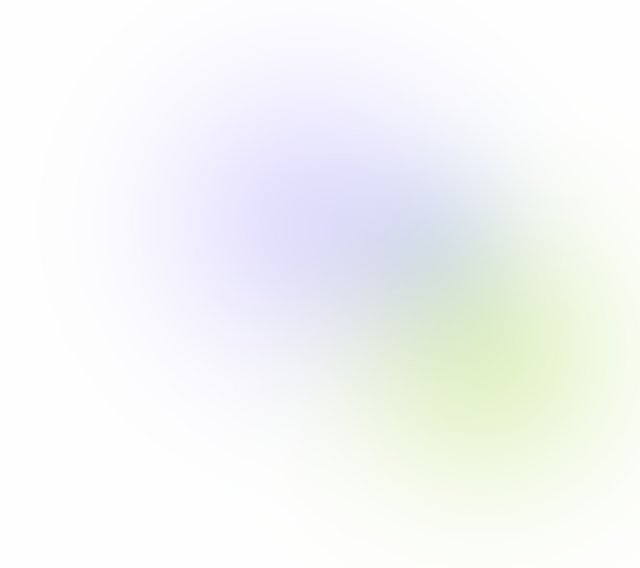
Reproduce this background procedurally as a Shadertoy shader.

```glsl
// A white page with soft violet, blue and lime glows that overlap.
// Each glow is a Gaussian falloff that absorbs some light from the page;
// the absorbed amounts add up where the glows cross.

const vec3 PAPER = vec3(0.998, 0.998, 0.998);

// Light removed at the heart of each glow
const vec3 VIOLET_ABSORB = vec3(0.103, 0.120, 0.000);
const vec3 BLUE_ABSORB   = vec3(0.068, 0.054, -0.008);
const vec3 LIME_ABSORB   = vec3(0.100, 0.042, 0.212);

// Gaussian falloff: 1 at the center, fading over the given spread
float glow(vec2 point, vec2 center, float spread) {
    vec2 offset = (point - center) / spread;
    return exp(-0.5 * dot(offset, offset));
}

void mainImage(out vec4 fragColor, in vec2 fragCoord) {
    // Canvas heights, with x stretched to keep the layout at any aspect
    const float LAYOUT_ASPECT = 512.0 / 454.0;
    vec2 point = fragCoord / iResolution.xy * vec2(LAYOUT_ASPECT, 1.0);

    // Sum the light absorbed by the three glows
    vec3 absorbed = VIOLET_ABSORB * glow(point, vec2(0.537, 0.610), 0.179)
                  + BLUE_ABSORB   * glow(point, vec2(0.772, 0.581), 0.112)
                  + LIME_ABSORB   * glow(point, vec2(0.853, 0.377), 0.173);

    fragColor = vec4(clamp(PAPER - absorbed, 0.0, 1.0), 1.0);
}
```
